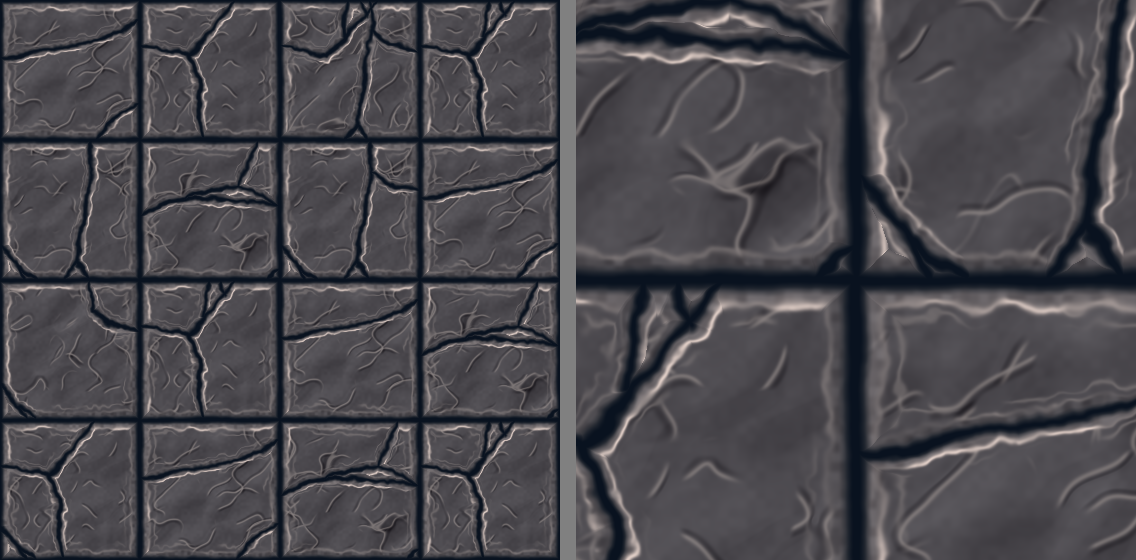
Left: the whole. Right: its middle third, enlarged.
This texture is drawn by a WebGL 2 fragment shader. Its source:

```glsl
#version 300 es
precision highp float;
uniform vec2 u_resolution;
out vec4 outColor;

// Lengths below are in tile units
const int GRID = 4;
const float GAP_HALF = 0.017;
const float CRACK_HALF = 0.010;
const float FRAME_BEVEL = 0.62;   // below 1 widens the bevel along tile sides
const float RIM_OFFSET = 0.027;
const float RIM_WIDTH = 0.0065;
const float WOBBLE = 0.035;
const float RELIEF = 0.006;
const float SCRATCH_WIDTH = 0.0065;
const vec2 LIGHT = vec2(-0.65, 0.76);
const vec3 GAP_COLOR = vec3(0.035, 0.07, 0.12);
const vec3 SHADOW_COLOR = vec3(0.16, 0.175, 0.205);
const vec3 STONE_COLOR = vec3(0.297, 0.287, 0.307);
const vec3 BEVEL_COLOR = vec3(0.41, 0.39, 0.40);
const vec3 WORN_COLOR = vec3(0.54, 0.51, 0.505);
const vec3 GLINT_COLOR = vec3(0.87, 0.80, 0.77);

// Crack features, combined per tile
const int SLAB = 1, CHIP_RIGHT = 2, ARMS = 4, SPUR = 8, SPLIT = 16;
const int BRANCH = 32, CHIP_LEFT = 64, WEDGE = 128, STEM = 256;
const int FAMILY = SLAB | ARMS | SPLIT | WEDGE;
const int FORK = ARMS | SPUR | STEM;
const int TILES[16] = int[16](   // rows from the top
    SLAB | CHIP_RIGHT, ARMS | STEM, ARMS | SPUR | SPLIT | BRANCH, FORK,
    SPLIT | CHIP_LEFT, WEDGE, SPLIT | BRANCH | CHIP_LEFT, SLAB | CHIP_RIGHT,
    BRANCH | CHIP_LEFT, FORK, SLAB, WEDGE,
    ARMS | STEM | CHIP_LEFT, SLAB | CHIP_RIGHT, WEDGE, FORK);

float hash(vec2 p) {
    vec3 q = fract(p.xyx * 0.1031);
    q += dot(q, q.yzx + 33.33);
    return fract((q.x + q.y) * q.z);
}

float noise(vec2 p) {
    vec2 i = floor(p), f = fract(p);
    f = f * f * f * (f * (f * 6.0 - 15.0) + 10.0);
    return mix(mix(hash(i), hash(i + vec2(1, 0)), f.x),
               mix(hash(i + vec2(0, 1)), hash(i + vec2(1, 1)), f.x), f.y);
}

vec2 noise2(vec2 p) { return vec2(noise(p), noise(p + 41.7)) - 0.5; }

float line(float x, float width) { return exp(-x * x / (width * width)); }

float segment(vec2 p, vec2 a, vec2 b) {
    vec2 v = b - a;
    return length(p - a - v * clamp(dot(p - a, v) / dot(v, v), 0.0, 1.0));
}

float bend(vec2 p, vec2 a, vec2 b, vec2 c) {
    return min(segment(p, a, b), segment(p, b, c));
}

float cracks(vec2 p, int m) {
    float d = 1.0;
    vec2 fork = vec2(0.34, 0.60), knee = vec2(0.66, 0.78), apex = vec2(0.69, 0.67);
    if ((m & SLAB) != 0) d = min(d, min(bend(p, vec2(0, 0.59), vec2(0.2, 0.63), vec2(0.38, 0.635)),
                                        bend(p, vec2(0.38, 0.635), vec2(0.7, 0.72), vec2(1, 0.84))));
    if ((m & CHIP_RIGHT) != 0) d = min(d, bend(p, vec2(0.68, 0), vec2(0.78, 0.12), vec2(1, 0.27)));
    if ((m & ARMS) != 0) d = min(d, bend(p, vec2(0, 0.68), fork, vec2(0.70, 1)));
    if ((m & STEM) != 0) d = min(d, bend(p, fork, vec2(0.42, 0.42), vec2(0.45, 0)));
    if ((m & SPUR) != 0) d = min(d, min(segment(p, vec2(0.49, 1), vec2(0.46, 0.75)),
                                        segment(p, vec2(0.56, 1), vec2(0.61, 0.89))));
    if ((m & SPLIT) != 0) d = min(d, min(bend(p, knee, vec2(0.55, 0.13), vec2(0.46, 0)),
                                         segment(p, vec2(0.55, 0.13), vec2(0.63, 0))));
    if ((m & (SPLIT | BRANCH)) != 0) d = min(d, segment(p, vec2(0.64, 1), knee));
    if ((m & BRANCH) != 0) d = min(d, bend(p, knee, vec2(0.78, 0.69), vec2(1, 0.63)));
    if ((m & CHIP_LEFT) != 0) d = min(d, min(bend(p, vec2(0, 0.25), vec2(0.13, 0.1), vec2(0.2, 0)),
                                             segment(p, vec2(0.13, 0.1), vec2(0.26, 0.02))));
    if ((m & WEDGE) != 0) {
        d = min(d, bend(p, vec2(0, 0.47), vec2(0.2, 0.57), apex));
        d = min(d, bend(p, vec2(0.84, 1), apex, vec2(1, 0.53)));
        d = min(d, bend(p, vec2(0.25, 0.58), vec2(0.65, 0.575), vec2(1, 0.53)));
        d = min(d, segment(p, vec2(0.89, 0), vec2(1, 0.1)));
    }
    return d;
}

// Distance from the nearest joint or crack, positive on stone
float surface(vec2 p, int m, vec2 seed) {
    vec2 warp = noise2(p * 7.0 + seed) + 0.5 * noise2(p * 19.0 + seed) + 0.22 * noise2(p * 43.0 + seed);
    vec2 side = 0.5 - abs(p + 0.3 * WOBBLE * warp - 0.5);
    float frame = (min(side.x, side.y) - GAP_HALF) * FRAME_BEVEL;
    float width = CRACK_HALF * (0.6 + 0.8 * noise(p * 5.0 + seed));
    return min(frame, cracks(p + WOBBLE * warp, m) - width);
}

// Slanted chisel relief of the stone face
float relief(vec2 p, vec2 seed) {
    vec2 q = mat2(0.77, -0.64, 0.64, 0.77) * p + 0.1 * noise2(p * 7.0 + seed);
    return noise(q * vec2(3.5, 7.0) + seed);
}

void main() {
    vec2 grid = gl_FragCoord.xy / u_resolution * float(GRID);
    ivec2 cell = clamp(ivec2(floor(grid)), 0, GRID - 1);
    vec2 p = grid - vec2(cell);
    int m = TILES[(GRID - 1 - cell.y) * GRID + cell.x];
    vec2 seed = vec2(float(m & FAMILY) * 7.3 + 11.0, 23.0);
    vec2 e = vec2(0.006, 0.0);

    // Bevel slope and light
    float d = surface(p, m, seed);
    vec2 slope = vec2(surface(p + e.xy, m, seed), surface(p + e.yx, m, seed)) - d;
    float lit = 0.5 - 0.5 * dot(slope / max(length(slope), 1e-4), LIGHT);

    // Face tone, then layers of relief with curved scratches
    float grain = noise(p * 45.0 + seed) - 0.5;
    vec3 color = STONE_COLOR + 0.022 * grain;
    for (int i = 0; i < 3; i++) {
        vec2 s = seed + 31.0 * float(i);
        float h = relief(p, s);
        vec2 tilt = (vec2(relief(p + e.xy, s), relief(p + e.yx, s)) - h) / e.x;
        color -= RELIEF * clamp(dot(tilt, LIGHT), -3.0, 3.0);
        float offset = (h - 0.5) / max(length(tilt), 1.0);
        float patches = smoothstep(0.5, 0.72, noise(p * 7.5 + s + 9.0));
        color = mix(color, WORN_COLOR, 0.7 * patches * line(offset, SCRATCH_WIDTH));
        color -= 0.07 * patches * line(offset + 0.015, 0.010);
    }

    // Bevels and chipped bright rims
    float chips = noise(p * 13.0 + seed + 5.0) + 0.5 * noise(p * 31.0 + seed) - 0.75;
    float bevel = 1.0 - smoothstep(0.018, 0.034, d + 0.016 * chips);
    color = mix(color, mix(STONE_COLOR * 0.9, BEVEL_COLOR * 1.06, lit) + 0.12 * grain, 0.85 * bevel);
    float wear = smoothstep(0.25, 0.7, noise(p * 9.0 + seed + 17.0));
    float rim = line(d - RIM_OFFSET + 0.016 * chips, RIM_WIDTH);
    rim *= mix(0.4, 1.0, lit) * mix(0.4, 1.0, wear);
    color = mix(color, mix(WORN_COLOR, GLINT_COLOR, lit * mix(0.3, 1.0, wear)), rim);
    float flake = line(d - 1.9 * RIM_OFFSET + 0.03 * chips, 0.006);
    color = mix(color, WORN_COLOR, 0.5 * flake * (1.0 - wear));

    // Dark joints with a soft shadow
    color = mix(SHADOW_COLOR, color, smoothstep(0.0, 0.015, d));
    color = mix(GAP_COLOR, color, smoothstep(-0.007, 0.007, d));
    outColor = vec4(color, 1.0);
}
```
